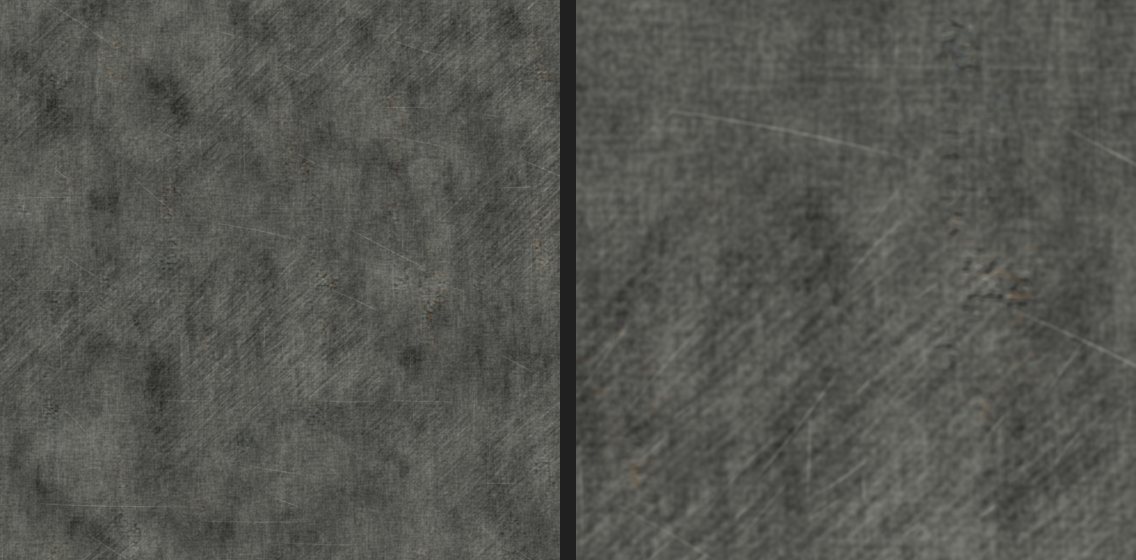
Left: the whole. Right: its middle third, enlarged.
Give the GLSL for this texture, as a Shadertoy shader.

```glsl
vec2 hash2(vec2 p) {
    vec3 q = fract(p.xyx * vec3(.1031, .1030, .0973));
    q += dot(q, q.yzx + 33.33);
    return fract((q.xx + q.yz) * q.zy);
}

vec2 turn(vec2 p, float angle) {
    float c = cos(angle), s = sin(angle);
    return vec2(c * p.x + s * p.y, c * p.y - s * p.x);
}

float corner(vec2 cell, vec2 offset) {
    float angle = 6.2832 * hash2(cell).x;
    return dot(vec2(cos(angle), sin(angle)), offset);
}

float gradientNoise(vec2 p) {
    vec2 i = floor(p), f = p - i, e = vec2(1, 0);
    vec2 u = f * f * f * (f * (f * 6. - 15.) + 10.);
    return mix(mix(corner(i, f), corner(i + e, f - e), u.x),
               mix(corner(i + e.yx, f - e.yx), corner(i + 1., f - 1.), u.x), u.y);
}

float fbm(vec2 p) {
    float sum = 0., amplitude = 1.;
    for (int i = 0; i < 6; i++) {
        sum += amplitude * gradientNoise(p);
        p = turn(p, .2) * 2.03 + 17.3;
        amplitude *= .66;
    }
    return sum;
}

// One bent, tapering scratch per grid cell
float scratches(vec2 p, float cells, float angle, float spread, float seed) {
    float light = 0.;
    p *= cells;
    for (int y = -1; y <= 1; y++)
    for (int x = -1; x <= 1; x++) {
        vec2 cell = floor(p) + vec2(x, y);
        vec2 place = hash2(cell + seed), kind = hash2(cell + seed + 57.);
        vec2 q = turn(p - cell - place, angle + spread * (fract(place.x * 7. + kind.y * 5.) - .5));
        q.y += (place.y - .5) * .25 * q.x * q.x;
        float reach = mix(.15, .85, kind.x * kind.x);
        float d = length(vec2(max(abs(q.x) - reach, 0.), q.y)) / cells;
        float taper = 1. - smoothstep(.3, 1., abs(q.x) / reach);
        light += (1. - smoothstep(.0003, .002, d)) * taper * smoothstep(.2, 1., kind.y);
    }
    return light;
}

void mainImage(out vec4 fragColor, in vec2 fragCoord) {
    vec2 p = fragCoord / iResolution.y;

    // Cloudy stains, with darker ragged patches
    float stain = fbm(p * vec2(8.5, 7.) + 3.);
    float tone = .342 + .092 * stain + .03 * gradientNoise(p * 3.2 + 40.);
    tone -= .055 * smoothstep(.12, .65, fbm(p * vec2(13., 9.) + 71.));

    // Vertical wear and woven grain
    float wear = smoothstep(-.15, .4, gradientNoise(p * vec2(9., 4.) + 23.));
    tone += (.02 + .045 * wear) * gradientNoise(p * vec2(75., 8.) + 11.);
    tone += .045 * (gradientNoise(p * vec2(230., 38.)) + gradientNoise(p * vec2(38., 230.) + 90.));
    tone += .06 * gradientNoise(p * 245. + 5.) + .04 * gradientNoise(p * 130. + 8.);

    // Fine diagonal brushing
    float brushed = .2 + .8 * smoothstep(-.25, .3, gradientNoise(p * 3.7 + 60.));
    tone += .065 * brushed * (gradientNoise(turn(p, .82) * vec2(12., 185.))
                            + gradientNoise(turn(p, .68) * vec2(18., 245.) + 30.));

    // Scratches
    float diagonal = scratches(p, 21., .76, .4, 7.) + scratches(p, 13., .78, .3, 3.)
                   + scratches(p, 6., .85, .4, 19.);
    float stray = scratches(p, 8., -.45, .7, 37.) + scratches(p, 4., 0., .08, 51.)
                + .6 * scratches(p, 14., 1.57, .1, 83.);
    tone += .07 * diagonal * brushed + .075 * stray;

    // Pitted columns with rust and blue flecks
    float column = smoothstep(.02, .5, gradientNoise(p * vec2(15., 5.) + 130.));
    column *= smoothstep(-.25, .3, gradientNoise(p * vec2(40., 25.) + 12.));
    float pits = gradientNoise(p * vec2(130., 205.) + 7.);
    tone += column * (.09 * smoothstep(.05, .5, pits) - .11 * smoothstep(.05, .5, -pits));
    vec3 color = tone * vec3(1., 1.005, .945);
    float fleck = smoothstep(.05, .4, gradientNoise(p * vec2(110., 160.) + 47.));
    float hue = gradientNoise(p * 6. + 150.);
    color += column * fleck * smoothstep(.0, .25, hue) * vec3(.1, .03, -.03);
    color += column * fleck * smoothstep(.05, .3, -hue) * vec3(-.03, .01, .05);

    fragColor = vec4(clamp(color, 0., 1.), 1.);
}
```
